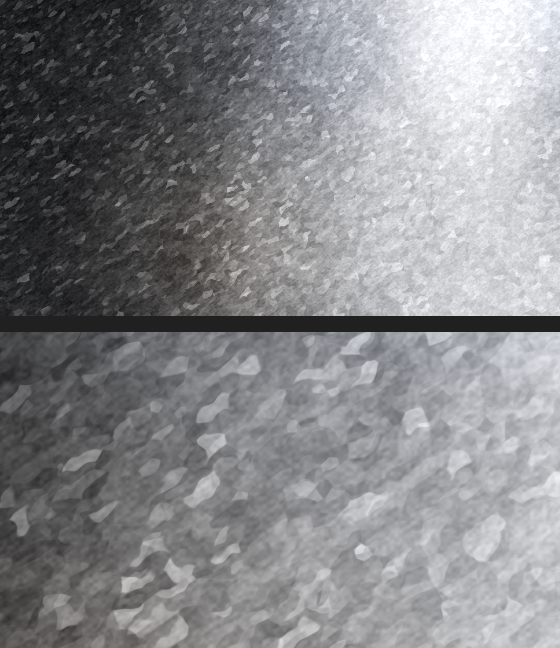
Top, the full canvas; bottom, a detail of the centre.
Reproduce this texture procedurally as a Shadertoy shader.

```glsl
// Galvanized sheet metal under a slanted light: a dark left side rises to a white glare.
// Soft Voronoi crystals, sparse bright flakes and fine brushed grain modulate
// the broad light gradient; the crystals shrink towards the top as if receding.

float hash(vec2 p) {
    return fract(sin(dot(p, vec2(127.1, 311.7))) * 43758.5453);
}

vec2 hash2(vec2 p) {
    return vec2(hash(p), hash(p + 57.3));
}

float valueNoise(vec2 p) {
    vec2 cell = floor(p);
    vec2 f = fract(p);
    f = f * f * (3.0 - 2.0 * f);
    float low = mix(hash(cell), hash(cell + vec2(1, 0)), f.x);
    float high = mix(hash(cell + vec2(0, 1)), hash(cell + vec2(1, 1)), f.x);
    return mix(low, high, f.y);
}

float fbm(vec2 p, int octaves) {
    float sum = 0.0;
    float amplitude = 0.5;
    for (int i = 0; i < octaves; i++) {
        sum += amplitude * (valueNoise(p) - 0.5);
        p = p * 2.03 + 17.7;
        amplitude *= 0.5;
    }
    return sum;
}

mat2 rotation(float angle) {
    float c = cos(angle);
    float s = sin(angle);
    return mat2(c, -s, s, c);
}

// Voronoi cells with soft borders: x = random tone, y = bright flake mask
vec2 crystals(vec2 p, float sharpness, float flakeShare) {
    vec2 home = floor(p);
    vec2 sum = vec2(0.0);
    float total = 0.0;
    for (int y = -1; y <= 1; y++) {
        for (int x = -1; x <= 1; x++) {
            vec2 cell = home + vec2(x, y);
            float dist = length(cell + hash2(cell) - p);
            float weight = exp(-sharpness * dist);
            float tone = hash(cell + 91.7);
            float flake = step(1.0 - flakeShare, hash(cell + 23.9));
            sum += weight * vec2(tone - 0.5, flake * (0.4 + 0.6 * tone));
            total += weight;
        }
    }
    return sum / total;
}

// Broad illumination, before any crystal detail
float sheetLight(vec2 uv, float cloud) {
    float start = mix(0.06, 0.21, uv.y);
    float end = mix(0.86, 0.78, uv.y);
    float light = mix(0.18, 0.85, smoothstep(start, end, uv.x + 0.12 * cloud));
    vec2 glare = (uv - vec2(0.86, 0.92)) / vec2(0.17, 0.36);
    vec2 edgeShade = (uv - vec2(1.02, 0.62)) / vec2(0.09, 0.28);
    light += 0.15 * exp(-dot(glare, glare));
    light -= 0.13 * exp(-dot(edgeShade, edgeShade));
    return light - 0.05 * smoothstep(0.35, 0.0, uv.x) * uv.y;
}

// Warm stain low in the middle, cool sheen in the upper light
vec3 metalTint(vec2 uv, float light) {
    vec2 stain = (uv - vec2(0.39, 0.2)) / vec2(0.16, 0.3);
    vec2 sheen = (uv - vec2(0.58, 0.85)) / vec2(0.16, 0.3);
    vec3 tint = vec3(-0.004, -0.001, 0.009) * (0.5 + light);
    tint += vec3(0.018, 0.002, -0.018) * exp(-dot(stain, stain));
    tint += vec3(-0.014, -0.002, 0.022) * exp(-dot(sheen, sheen));
    return tint + vec3(-0.012, 0.0, 0.018) * smoothstep(0.88, 1.0, uv.x) * uv.y;
}

void mainImage(out vec4 fragColor, in vec2 fragCoord) {
    vec2 uv = fragCoord / iResolution.xy;
    vec2 p = fragCoord / iResolution.y;

    // Receding, slightly slanted crystal plane with ragged cell borders
    vec2 plane = vec2((p.x - 1.5) * (1.0 + 0.3 * uv.y), p.y * (1.0 + 0.25 * p.y));
    vec2 slanted = rotation(0.6) * plane * vec2(1.0, 1.1);
    slanted.y *= mix(1.45, 1.1, uv.x);
    vec2 ragged = vec2(fbm(p * 45.0, 2), fbm(p * 45.0 + 31.0, 2));
    vec2 coarse = crystals(slanted * 34.0 + ragged * 1.3, 26.0, 0.16);
    vec2 fine = crystals(slanted * 58.0 + ragged * 1.5 + 40.0, 20.0, 0.12);

    float cloud = fbm(p * 5.0, 3);
    float light = sheetLight(uv, cloud);
    float midtone = smoothstep(0.15, 0.45, light) * smoothstep(1.05, 0.65, light);

    // Crystal contrast is strongest where the light turns
    float tone = light + cloud * 0.06;
    tone += coarse.x * mix(0.06, 0.13, midtone);
    tone += fine.x * mix(0.04, 0.08, midtone);
    float flakeGain = mix(0.16, 0.06, smoothstep(0.45, 0.85, light));
    tone += flakeGain * (coarse.y + 0.6 * fine.y) - 0.02;

    // Brushed grain along the slant, plus fine speckle
    vec2 brushed = rotation(0.6) * p;
    float grain = valueNoise(brushed * vec2(110.0, 260.0)) - 0.5;
    float speckle = valueNoise(p * 230.0 + 9.0) - 0.5;
    tone += (grain * 0.07 + speckle * 0.08) * mix(0.7, 1.0, midtone);

    vec3 color = vec3(tone) + metalTint(uv, light);
    fragColor = vec4(clamp(color, 0.0, 1.0), 1.0);
}
```
